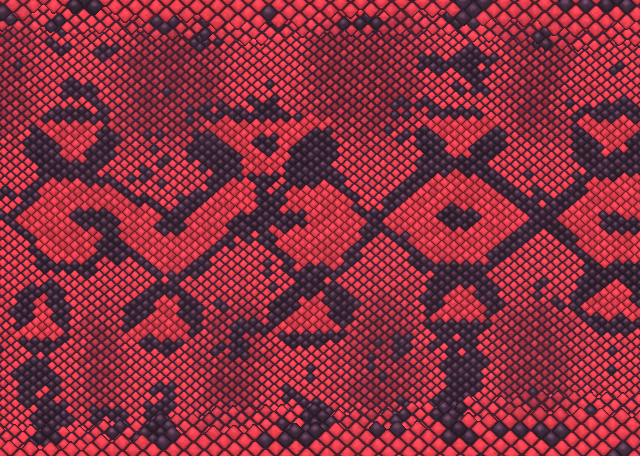
Write a Shadertoy shader that draws this texture.

```glsl
// Red and black snakeskin: staggered scales coloured by a chain of diamonds and rows of eye spots.

const vec2 SCALE_SIZE = vec2(0.0264, 0.0212); // pitch of one scale, in canvas heights
const float HEX_SQUASH = 0.88;                // below 1 gives scales pointed left and right
const float RIM = 0.025;                      // width of the dark line round the chain
const float RAGGED = 0.016;                   // wobble of the marking edges
const float BAR_RADIUS = 0.018;               // half width of dark bars inside the red
const float MID_Y = 0.515;                    // height of the spine
const vec3 BLACK = vec3(0.22, 0.15, 0.21);
const vec3 SHEEN = vec3(0.45, 0.26, 0.35);
const vec3 GROOVE = vec3(0.25, 0.10, 0.15);
const vec3 MAROON = vec3(0.56, 0.16, 0.22);
const vec3 CRIMSON = vec3(0.97, 0.25, 0.31);
const vec3 SCARLET = vec3(0.95, 0.25, 0.31);

// Centre and half size; a negative height turns the spot point upward.
const vec4 SPOTS[9] = vec4[9](
    vec4(0.166, 0.696, 0.094, 0.044), vec4(0.586, 0.680, 0.152, 0.060),
    vec4(1.013, 0.692, 0.090, 0.044), vec4(1.350, 0.703, 0.085, 0.038),
    vec4(0.090, 0.308, 0.050, -0.046), vec4(0.357, 0.307, 0.082, -0.046),
    vec4(0.676, 0.310, 0.090, -0.040), vec4(1.007, 0.331, 0.084, -0.040),
    vec4(1.346, 0.349, 0.088, -0.040));
const vec4 DIAMONDS[4] = vec4[4](
    vec4(0.147, 0.520, 0.115, 0.088), vec4(0.690, 0.505, 0.115, 0.090),
    vec4(1.004, 0.515, 0.158, 0.093), vec4(1.359, 0.520, 0.155, 0.092));
// Both ends of each dark bar inside the red.
const vec4 BARS[7] = vec4[7](
    vec4(0.165, 0.525, 0.240, 0.517), vec4(0.232, 0.505, 0.255, 0.450),
    vec4(0.350, 0.512, 0.385, 0.506), vec4(0.510, 0.510, 0.650, 0.518),
    vec4(0.972, 0.518, 1.036, 0.518), vec4(1.330, 0.515, 1.380, 0.515),
    vec4(0.570, 0.693, 0.602, 0.690));

float hash(vec2 p) {
    return fract(sin(dot(p, vec2(127.1, 311.7))) * 43758.5453);
}

float noise(vec2 p) {
    vec2 i = floor(p), f = fract(p);
    f = f * f * (3.0 - 2.0 * f);
    return mix(mix(hash(i), hash(i + vec2(1, 0)), f.x),
               mix(hash(i + vec2(0, 1)), hash(i + vec2(1, 1)), f.x), f.y);
}

float segment(vec2 p, vec2 a, vec2 b) {
    vec2 ab = b - a;
    return length(p - a - ab * clamp(dot(p - a, ab) / dot(ab, ab), 0.0, 1.0));
}

// Signed distances to red and dark areas, and distance in x to the nearest spot.
void markings(vec2 p, out float red, out float dark, out float spotX) {
    vec2 bend = vec2(0.372, 0.454);
    red = min(segment(p, vec2(0.22, 0.560), bend), segment(p, bend, vec2(0.52, 0.566))) - 0.043;
    for (int i = 0; i < 4; i++) {
        vec4 s = DIAMONDS[i];
        vec2 q = abs(p - s.xy) / s.zw;
        red = min(red, (max(q.x + 0.65 * q.y, q.y) - 1.0) * s.w);
    }
    dark = red - RIM;
    spotX = 1.0;
    for (int i = 0; i < 9; i++) {
        vec4 s = SPOTS[i];
        vec2 q = (p - s.xy) / s.zw;
        float rise = clamp(0.5 + 0.5 * q.y, 0.0, 1.0);
        red = min(red, max(abs(q.x) - 0.28 - 0.8 * rise * rise, abs(q.y) - 1.0) * abs(s.w));
        vec2 halo = (p - s.xy) / vec2(max(s.z, 0.06) * 1.08, 0.078);
        dark = min(dark, (length(halo) - 1.0) * 0.078);
        if ((p.y - MID_Y) * s.w > 0.0) spotX = min(spotX, abs(p.x - s.x));
    }
    for (int i = 0; i < 7; i++) {
        float bar = segment(p, BARS[i].xy, BARS[i].zw) - BAR_RADIUS;
        red = max(red, -bar);
        dark = min(dark, bar);
    }
}

// Height above the coarse belly strips along the top and bottom.
float bellyInset(vec2 p) {
    return min(0.970 - 0.020 * p.x - p.y, p.y - 0.035 - 0.045 * p.x) + 0.010 * sin(p.x * 9.0);
}

// Nearest centre of two interleaved grids: offset, its centre, distance to the border.
void scaleCell(vec2 p, vec2 size, out vec2 a, out vec2 centre, out float edge) {
    vec2 g = (p + 0.006 * sin(p.yx * vec2(11.0, 5.0))) / size;
    vec2 squash = vec2(1.0, HEX_SQUASH);
    a = fract(g) - 0.5;
    vec2 b = fract(g + 0.5) - 0.5;
    if (length(a * squash) > length(b * squash)) { vec2 t = a; a = b; b = t; }
    vec2 as = a * squash, bs = b * squash;
    edge = min((dot(bs, bs) - dot(as, as)) / (2.0 * length(bs - as)),
               (0.5 - abs(a.y)) * HEX_SQUASH);
    centre = floor((g - a) * 2.0 + 0.5) * 0.5 * size;
}

void mainImage(out vec4 fragColor, in vec2 fragCoord) {
    vec2 p = fragCoord / iResolution.y;

    // Large scales at the belly give way to fine ones on the back.
    vec2 a, c, size;
    float edge, inset;
    for (int i = 0; i < 3; i++) {
        size = SCALE_SIZE * (1.7 - 0.35 * float(i));
        scaleCell(p, size, a, c, edge);
        inset = bellyInset(c);
        if (inset < 0.035 * float(i)) break;
    }
    float rnd = hash(floor(c / size * 2.0 + 0.5));

    // Each scale takes one colour from the markings at its centre.
    vec2 wobble = vec2(noise(c * 24.0), noise(c * 24.0 + 37.0)) - 0.5;
    float red, dark, spotX;
    markings(c + wobble * RAGGED, red, dark, spotX);

    // Dim ovals between the spots, broken dark columns beyond them.
    float away = abs(c.y - MID_Y);
    float oval = smoothstep(0.04, 0.15, spotX) * (1.0 - smoothstep(0.07, 0.19, abs(away - 0.31)));
    float column = (1.0 - smoothstep(0.01, 0.08, spotX)) * smoothstep(0.20, 0.26, away);
    float fringe = smoothstep(0.36, 0.42, away) * smoothstep(-0.05, 0.02, inset);
    float blotch = noise(c * vec2(17.0, 21.0)) + 0.30 * column + 0.12 * fringe + 0.4 * (rnd - 0.5);

    float isRed = step(red, 0.0);
    float isBelly = step(inset, 0.0);
    float isDark = (1.0 - isRed) * max(step(dark, 0.006 * (rnd - 0.5)), step(0.91, blotch));
    float bright = max(isRed, isBelly * 0.4);

    float dim = clamp(oval * 0.75 + 0.55 * (rnd - 0.5), 0.0, 1.0);
    vec3 skin = mix(CRIMSON, MAROON, dim);
    skin = mix(skin, SCARLET * (0.84 + 0.18 * rnd), bright);
    skin = mix(skin, BLACK * (0.85 + 0.3 * rnd), isDark);

    // Rounded relief: wide dark gaps on the flanks, narrow ones in bright areas.
    float soft = 0.7 / (iResolution.y * size.x);
    float filled = max(bright, isDark);
    float rounded = 0.45 - length(a * vec2(0.85, 1.0));
    float shape = mix(min(edge, rounded), edge, filled);
    float gap = mix(0.068 + 0.02 * oval, 0.035, filled);
    float cover = smoothstep(gap - soft, gap + soft, shape);
    float relief = 0.86 + 0.22 * smoothstep(0.0, 0.25, edge) + 0.28 * a.y;
    float gloss = smoothstep(0.28, 0.0, length(a - vec2(-0.04, 0.16)));
    skin = skin * relief + gloss * mix(vec3(0.03, 0.04, 0.04), 0.45 * SHEEN, isDark);

    vec3 groove = mix(mix(BLACK, GROOVE, 0.5), MAROON * 0.6, bright * (1.0 - isDark));
    groove = mix(groove, BLACK * 0.6, isDark);
    vec3 col = mix(groove, skin, cover);

    // Fine grain and soft wear.
    col *= 0.91 + 0.18 * noise(p * 180.0);
    col = mix(col, SHEEN, 0.10 * noise(p * 5.0));
    fragColor = vec4(clamp(col, 0.0, 1.0), 1.0);
}
```
